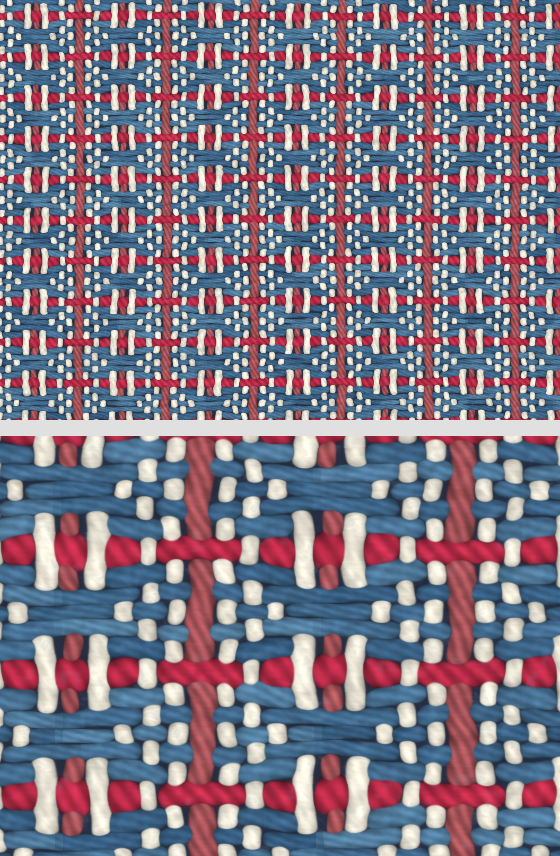
Top, the full canvas; bottom, a detail of the centre.
This texture is drawn by a Shadertoy shader. Its source:

```glsl
// Woven cloth: cream and rose warp ends crossed by blue and crimson wefts.
// A draft of 10 ends by 6 picks says which thread is on top; each crossing
// is a rounded bead, joined to its neighbours where the thread floats.

float hash(vec2 p) {
    return fract(sin(dot(p, vec2(127.1, 311.7))) * 4375.85);
}

// Distance in threads from the rose stripe (0..5) and crimson pick (0..3)
ivec2 draftIndex(vec2 c) {
    return ivec2(5.5 - abs(mod(c.x, 10.0) - 5.0), 3.5 - abs(mod(c.y, 6.0) - 3.0));
}

// One bit per warp end: set where the weft lies on top
bool weftUp(vec2 c) {
    ivec2 d = draftIndex(c);
    int lift = d.y == 0 ? 43 : d.y == 1 ? 12 : d.y == 2 ? 58 : 52;
    return ((lift >> d.x) & 1) == 1;
}

// Layered sines, used as loose fibre
float fibre(vec2 p) {
    float sum = 0.0, amp = 0.5;
    for (int i = 0; i < 4; i++) {
        p = mat2(0.8, -0.6, 0.6, 0.8) * p * 1.7 + 2.3;
        sum += amp * sin(p.x + 1.7 * sin(p.y)) * sin(p.y * 0.8);
        amp *= 0.75;
    }
    return sum;
}

// Colour of the bead at crossing c, with its height in alpha
vec4 bead(vec2 c, vec2 g) {
    bool up = weftUp(c);
    ivec2 d = draftIndex(c);
    bool crimson = up && d.y == 0;
    bool rose = !up && (d.x == 0 || d.x == 5);
    bool cream = !up && !rose;

    // Local axes, with a slow wander along each thread
    vec2 dir = up ? vec2(1, 0) : vec2(0, 1);
    vec2 q = g - c;
    float along = dot(q, dir), across = dot(q, dir.yx);
    float run = dot(g, dir), thread = dot(c, dir.yx);
    float phase = 6.28 * hash(vec2(thread, up ? 3.0 : 8.0));
    across += 0.09 * sin(run * 0.9 + phase) + 0.05 * sin(run * 2.3 + phase * 3.0);

    // Rounded section, closed where the thread dives under
    bool joined = weftUp(c + dir * (along < 0.0 ? -1.0 : 1.0)) == up;
    float width = crimson ? 0.62 : up ? 0.54 : d.x == 0 ? 0.56 : d.x == 4 ? 0.46 : 0.4;
    width *= 1.0 + 0.1 * sin(run * 0.6 + phase * 2.0);
    float end = joined ? 0.0 : abs(along) / (0.7 + 0.12 * hash(c));
    float height = 1.0 - across * across / (width * width) - end * end * end;
    if (joined && abs(along) > 0.65) height = -1.0;

    vec3 dye = crimson ? vec3(0.72, 0.17, 0.28)
             : rose ? vec3(0.64, 0.32, 0.34)
             : cream ? vec3(0.92, 0.90, 0.84)
             : mix(vec3(0.21, 0.36, 0.50), vec3(0.33, 0.50, 0.63), hash(vec2(thread, floor(c.x / 10.0 + 0.5))));

    // Twisted ply, strongest on the crimson and rose yarns
    float ply = sin(run * (crimson ? 8.0 : 5.0) + across * (crimson ? 6.0 : 13.0) + phase);
    float shade = 0.52 + 0.52 * sqrt(max(height, 0.0));
    shade += ply * (crimson || rose ? 0.13 : cream ? 0.03 : 0.08);
    shade += 0.08 * (hash(c + 5.0) - 0.5);
    return vec4(dye * shade, height + (crimson ? 0.15 : 0.0));
}

void mainImage(out vec4 fragColor, in vec2 fragCoord) {
    vec2 p = fragCoord / iResolution.y;

    // Slack in the cloth
    p += 0.002 * vec2(sin(p.y * 7.0 + p.x * 5.0), sin(p.x * 4.5 + p.y * 3.0));
    p.x += 0.005 * (0.5 - p.y) * (1.0 - p.x);

    // Thread units: whole numbers are thread centres
    vec2 g = (p - vec2(0.189, 0.477)) / vec2(0.02076, 0.01615);
    float bow = 0.5 - 0.5 * cos(g.x * 0.62832);
    g.y -= 0.36 * bow * sin(g.y * 1.0472);

    // Blend the nearby beads softly by height, over a dark gap
    vec3 gap = vec3(0.15, 0.18, 0.26);
    float total = exp(1.2);
    vec3 color = gap * total;
    vec2 center = floor(g + 0.5);
    for (int y = -1; y <= 1; y++)
    for (int x = -1; x <= 1; x++) {
        vec4 b = bead(center + vec2(x, y), g);
        float weight = exp(12.0 * b.a);
        color += b.rgb * weight;
        total += weight;
    }
    color /= total;

    // Fuzz and fine grain
    float fuzz = fibre(g * vec2(1.3, 1.6));
    color *= 1.0 + 0.12 * fuzz;
    color = mix(color, vec3(0.38, 0.46, 0.54), 0.16 * smoothstep(0.35, 0.8, fuzz));
    fragColor = vec4(clamp(color, 0.0, 1.0), 1.0);
}
```
